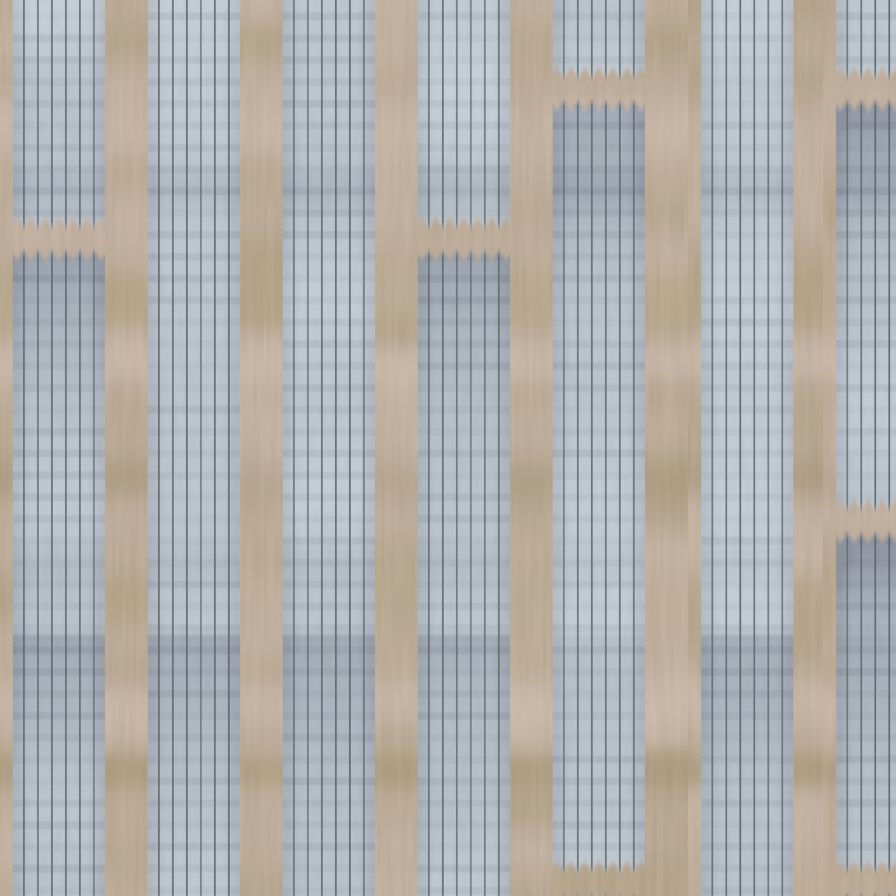
Give the GLSL for this texture, as a Shadertoy shader.

```glsl
// Seven pale blue ribbed strips, broken by frayed gaps, over a warm wooden ground.
// Strips are folded to a local coordinate; ribs come from fract, shading from
// falloffs below each gap, and the wear from hashed value noise.

const float STRIP_PITCH  = 0.15065;
const float STRIP_WIDTH  = 0.1029;
const float FIRST_LEFT   = 0.0143;
const float EXTRA_SPACE  = 0.015;    // wider ground between strips 4 and 5
const float EXTRA_START  = 0.76;
const float RIB_SPACING  = 0.015625;
const float RIB_HALF     = 0.0009;
const float WEAVE_ROWS   = 41.0;
const float GAP_INNER    = 0.011;
const float GAP_OUTER    = 0.026;
const float SHADOW_REACH = 0.12;
const float STEP_DEPTH   = 0.708;    // shared fold, measured from the top
const float EDGE_SOFT    = 0.0009;

const vec3 PALE_BLUE   = vec3(0.775, 0.813, 0.845);
const vec3 SHADE_BLUE  = vec3(0.560, 0.590, 0.635);
const vec3 RIB_GREY    = vec3(0.360, 0.390, 0.415);
const vec3 WOOD_YELLOW = vec3(0.715, 0.650, 0.545);
const vec3 WOOD_PINK   = vec3(0.752, 0.682, 0.622);

float hash(vec2 p) {
    vec3 q = fract(p.xyx * 0.1031);
    q += dot(q, q.yzx + 33.33);
    return fract((q.x + q.y) * q.z);
}

float noise(vec2 p) {
    vec2 cell = floor(p), f = fract(p);
    f = f * f * (3.0 - 2.0 * f);
    return mix(mix(hash(cell), hash(cell + vec2(1, 0)), f.x),
               mix(hash(cell + vec2(0, 1)), hash(cell + vec2(1, 1)), f.x), f.y);
}

float bump(float x, float centre, float radius) {
    float t = (x - centre) / radius;
    return exp(-t * t);
}

// gap.x: distance to the nearest gap, gap.y: distance below the last gap
void addGap(inout vec2 gap, float offset) {
    gap.x = min(gap.x, abs(offset));
    if (offset > 0.0) gap.y = min(gap.y, offset);
}

vec2 findGaps(int strip, float depth) {
    vec2 gap = vec2(1.0, 9.0);
    if (strip == 0 || strip == 3) addGap(gap, depth - 0.267);
    if (strip == 4 || strip == 6) {
        addGap(gap, depth - 0.100);
        addGap(gap, depth - 0.986);
    }
    if (strip == 6) addGap(gap, depth - 0.582);
    return gap;
}

vec3 woodColor(float x, float depth, float id) {
    float patches = noise(vec2(id * 7.3, depth * 21.0));
    float shared = noise(vec2(3.7, depth * 15.0));
    float grain = noise(vec2(x * 260.0, depth * 16.0)) - 0.5;
    float light = bump(depth, 0.405, 0.025) + bump(depth, 0.788, 0.03)
                + 0.6 * bump(depth, 0.145, 0.03)
                - bump(depth, 0.535, 0.03) - bump(depth, 0.86, 0.02);
    float pink = clamp(0.5 * (patches + shared) + 0.35 * light, 0.0, 1.0);
    vec3 color = mix(WOOD_YELLOW, WOOD_PINK, smoothstep(0.15, 0.85, pink));
    return color + 0.028 * light + 0.03 * grain + 0.03 * (patches - 0.5);
}

vec3 stripColor(float local, float depth, float id, float below, float soft) {
    // Broad light and shadow down the strip
    float fold = smoothstep(STEP_DEPTH - 0.004, STEP_DEPTH + 0.004, depth)
               * exp(-max(depth - STEP_DEPTH, 0.0) / 0.16);
    float foldAmount = (id == 4.0 || id == 6.0) ? 0.2 : 0.5;
    float shade = 0.12 + foldAmount * fold + 0.22 * bump(depth, 0.21, 0.025)
                + 0.12 * bump(depth, 0.63, 0.025)
                + (id == 6.0 ? 0.85 : 0.6) * exp(-max(below - 0.02, 0.0) / SHADOW_REACH);
    shade += 0.22 * (noise(vec2(id * 5.1, depth * 9.0)) - 0.5);

    // Dull side margins and faint woven rows
    shade += 0.24 * smoothstep(0.55, 1.0, abs(local) / (0.5 * STRIP_WIDTH));
    float row = depth * WEAVE_ROWS;
    float weave = smoothstep(0.5, 0.65, fract(row)) * (1.0 - smoothstep(0.85, 1.0, fract(row)));
    shade += 0.16 * weave * (0.4 + hash(vec2(floor(row), id)));
    shade += 0.08 * (noise(vec2(local * 200.0 + id * 31.0, depth * 50.0)) - 0.5);
    vec3 color = mix(PALE_BLUE, SHADE_BLUE, clamp(shade, 0.0, 1.1));

    // Six dark ribs
    float u = local / RIB_SPACING;
    float ribDistance = abs(fract(u) - 0.5) * RIB_SPACING;
    float rib = 1.0 - smoothstep(RIB_HALF - soft, RIB_HALF + soft, ribDistance);
    return mix(color, RIB_GREY, rib * (0.75 + 0.25 * hash(vec2(floor(u) + 9.0, id))));
}

void mainImage(out vec4 fragColor, in vec2 fragCoord) {
    vec2 uv = fragCoord / iResolution.xy;
    float depth = 1.0 - uv.y;
    float soft = max(EDGE_SOFT, 0.7 / iResolution.x);

    // Fold the width into strips
    float x = uv.x - FIRST_LEFT - 0.5 * STRIP_WIDTH - EXTRA_SPACE * step(EXTRA_START, uv.x);
    float id = floor(x / STRIP_PITCH + 0.5);
    float local = x - id * STRIP_PITCH;
    vec2 gap = findGaps(int(id), depth);

    // Strip outline, with threads fraying at the gaps
    float side = 1.0 - smoothstep(0.5 * STRIP_WIDTH - soft, 0.5 * STRIP_WIDTH + soft, abs(local));
    float fray = 0.004 * cos(6.28318 * (local / RIB_SPACING - 0.5));
    float cover = side * smoothstep(GAP_INNER, GAP_OUTER, gap.x + fray);

    float groundId = floor((uv.x - FIRST_LEFT) / STRIP_PITCH) + 2.0;
    vec3 wood = woodColor(uv.x, depth, groundId);
    vec3 strip = stripColor(local, depth, id, gap.y, soft);
    fragColor = vec4(mix(wood, strip, cover), 1.0);
}
```
